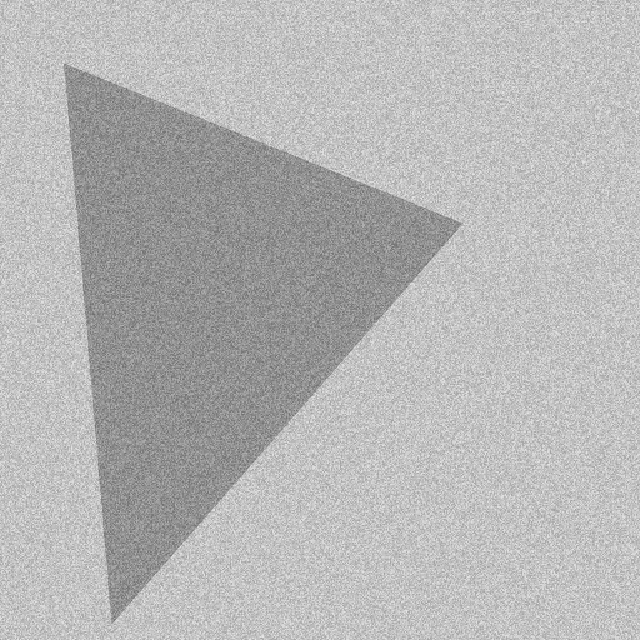
Give the GLSL for this background, as a Shadertoy shader.

```glsl
// A dark grey triangle on a light grey ground, both under fine film grain.
// The triangle is the intersection of three half-planes; the grain is a
// hashed cell grid whose summed random values give a bell-like spread.

#define GROUND_GREY 0.763
#define TRIANGLE_GREY 0.567
#define GRAIN_STRENGTH 0.14
#define GRAIN_CELLS 512.0
#define CORNER_TOP vec2(0.100, 0.901)
#define CORNER_RIGHT vec2(0.7235, 0.651)
#define CORNER_BOTTOM vec2(0.1745, 0.0245)

// Two independent random values in 0..1 for a grid cell
vec2 hash22(vec2 cell) {
    vec3 p = fract(cell.xyx * vec3(0.1031, 0.1030, 0.0973));
    p += dot(p, p.yzx + 33.33);
    return fract((p.xx + p.yz) * p.zy);
}

// Signed distance to the line from a to b, positive on its left
float edgeDistance(vec2 p, vec2 a, vec2 b) {
    vec2 along = normalize(b - a);
    return dot(p - a, vec2(-along.y, along.x));
}

// Negative inside the clockwise triangle
float triangleDistance(vec2 p) {
    float upper = edgeDistance(p, CORNER_TOP, CORNER_RIGHT);
    float lower = edgeDistance(p, CORNER_RIGHT, CORNER_BOTTOM);
    float left = edgeDistance(p, CORNER_BOTTOM, CORNER_TOP);
    return max(upper, max(lower, left));
}

// Zero-centred grain in -1..1
float grain(vec2 p) {
    vec2 random = hash22(floor(p * GRAIN_CELLS));
    return random.x + random.y - 1.0;
}

void mainImage(out vec4 fragColor, in vec2 fragCoord) {
    vec2 uv = fragCoord / iResolution.xy;

    // Flat shape with an edge one pixel wide
    float halfPixel = 0.5 / iResolution.y;
    float outside = smoothstep(-halfPixel, halfPixel, triangleDistance(uv));
    float grey = mix(TRIANGLE_GREY, GROUND_GREY, outside);

    // Grain over everything
    grey += GRAIN_STRENGTH * grain(uv);
    fragColor = vec4(vec3(clamp(grey, 0.0, 1.0)), 1.0);
}
```
